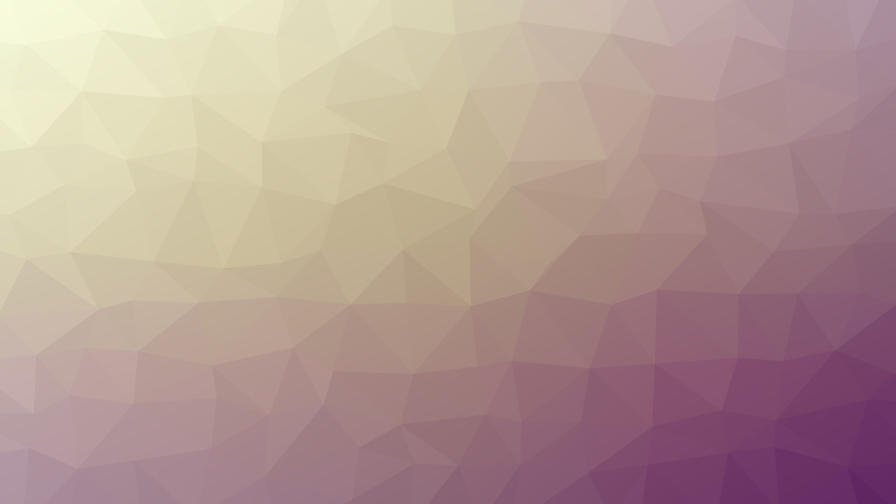
Give the GLSL for this background, as a WebGL 2 fragment shader.

```glsl
#version 300 es
precision highp float;

uniform vec2 u_resolution;
out vec4 fragColor;

// Cream to plum, evenly spaced
const vec3 STOPS[5] = vec3[5](
    vec3(0.98, 1.00, 0.88),
    vec3(0.87, 0.84, 0.70),
    vec3(0.72, 0.65, 0.53),
    vec3(0.54, 0.34, 0.44),
    vec3(0.37, 0.14, 0.39));

// Mesh spacing and offset, in canvas heights
const vec2 CELL = vec2(0.127, 0.1056);
const vec2 OFFSET = vec2(0.035, 0.079);

vec2 hash22(vec2 p) {
    vec3 q = fract(p.xyx * vec3(0.1031, 0.1030, 0.0973));
    q += dot(q, q.yzx + 33.33);
    return fract((q.xx + q.yz) * q.zy);
}

vec3 ramp(float t) {
    t = clamp(t, 0.0, 1.0) * 4.0;
    int i = min(int(t), 3);
    return mix(STOPS[i], STOPS[i + 1], t - float(i));
}

// The same ramp runs rightward and downward, averaged
vec3 gradient(vec2 p) {
    float aspect = u_resolution.x / u_resolution.y;
    return 0.5 * (ramp(p.x / aspect) + ramp(1.0 - p.y));
}

// Jittered mesh corner
vec2 corner(vec2 id) {
    return OFFSET + CELL * (id + 0.68 * (hash22(id + 17.0) - 0.5));
}

float cross2(vec2 a, vec2 b) {
    return a.x * b.y - a.y * b.x;
}

// Signed distance to an edge line, positive on its left
float edgeSide(vec2 p, vec2 a, vec2 b) {
    return cross2(normalize(b - a), p - a);
}

// Facet colour in rgb, weighted by its smooth coverage in w
vec4 facet(vec2 p, vec2 a, vec2 b, vec2 c) {
    float winding = sign(cross2(b - a, c - a));
    float inside = min(winding * edgeSide(p, a, b),
                   min(winding * edgeSide(p, b, c), winding * edgeSide(p, c, a)));
    float coverage = clamp(0.5 + inside * u_resolution.y, 0.0, 1.0);
    vec2 center = (a + b + c) / 3.0;
    float shade = 0.026 * (hash22(center * 613.0 + 90.0).x - 0.5);
    vec3 color = gradient(mix(center, p, 0.3)) + shade;
    return vec4(color, 1.0) * coverage;
}

void main() {
    vec2 p = gl_FragCoord.xy / u_resolution.y;
    vec2 base = floor((p - OFFSET) / CELL);
    vec4 sum = vec4(gradient(p), 1.0) * 0.001;

    // Split each nearby quad along its shorter diagonal
    for (int y = -1; y <= 1; y++) {
        for (int x = -1; x <= 1; x++) {
            vec2 id = base + vec2(x, y);
            vec2 a = corner(id);
            vec2 b = corner(id + vec2(1, 0));
            vec2 c = corner(id + vec2(1, 1));
            vec2 d = corner(id + vec2(0, 1));
            if (distance(a, c) < distance(b, d)) {
                sum += facet(p, a, b, c) + facet(p, a, c, d);
            } else {
                sum += facet(p, a, b, d) + facet(p, b, c, d);
            }
        }
    }
    fragColor = vec4(sum.rgb / sum.w, 1.0);
}
```
